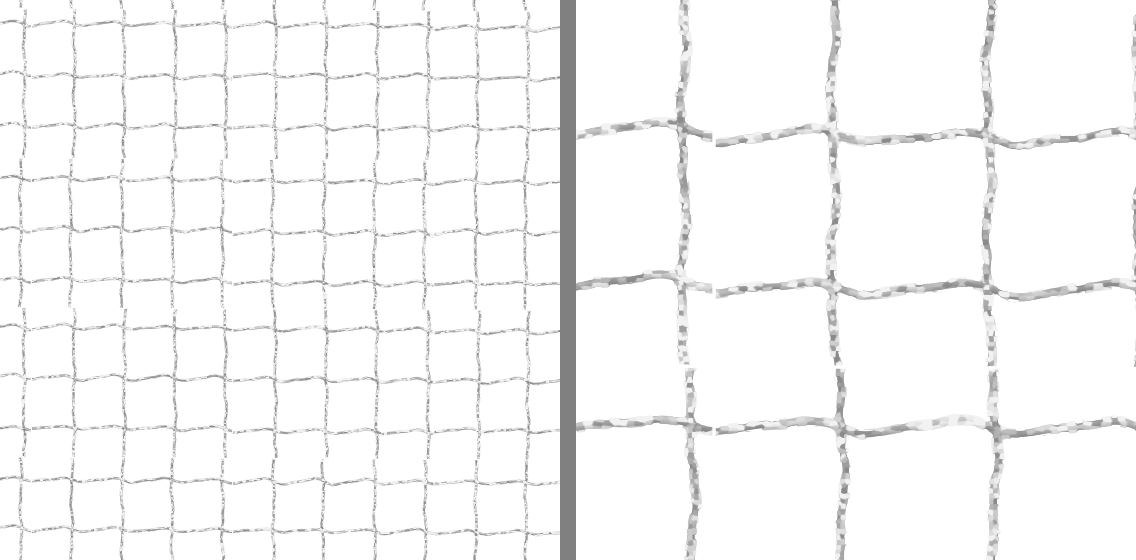
Left, the full canvas; right, a detail of the centre.
Write a WebGL 1 fragment shader that draws this pattern.

```glsl
precision highp float;

uniform vec2 u_resolution;

const vec2  FIRST_KNOT   = vec2(0.0395, 0.0425); // from the upper left
const float PITCH        = 0.0902;               // 11 meshes each way
const float ROW_DRIFT    = 0.0072;               // rows sink to the right
const float BAND_DROP    = 0.0060;               // extra drop of rows 3 to 5
const vec2  SEAM_START   = vec2(0.0560, 0.0153);
const vec2  SEAM_STEP    = vec2(0.3595, 0.2670);
const float SEAM_GAP     = 0.0010;
const float COLUMN_SHIFT = 0.0027;
const float SAG          = 0.0033;
const float COLUMN_HALF  = 0.0028;
const float ROW_HALF     = 0.0027;
const float FRAY         = 0.0022;
const float KNOT_BLEND   = 0.0035;
const float GRAIN        = 330.0;
const vec3  PAPER        = vec3(1.0);
const vec3  DARK_FIBRE   = vec3(0.54);
const vec3  PALE_FIBRE   = vec3(0.95);
const float TAU          = 6.2831853;

float hash(vec2 p) {
  vec3 q = fract(vec3(p.xyx) * 0.1031);
  q += dot(q, q.yzx + 33.33);
  return fract((q.x + q.y) * q.z);
}

// Cellular noise: each scattered fibre lends its tone to its surroundings
float fibres(vec2 p) {
  vec2 cell = floor(p);
  float tone = 0.0, total = 0.0;
  for (int y = -1; y <= 1; y++) {
    for (int x = -1; x <= 1; x++) {
      vec2 id = cell + vec2(float(x), float(y));
      vec2 site = id + 0.2 + 0.6 * vec2(hash(id + 17.0), hash(id + 71.0));
      vec2 d = p - site;
      float weight = exp(-10.0 * dot(d, d));
      tone += weight * hash(id + 5.0);
      total += weight;
    }
  }
  return tone / total;
}

float layeredSines(float t, float seed) {
  return 0.55 * sin(t * 61.0 + seed * 2.1)
       + 0.30 * sin(t * 127.0 + seed * 4.7)
       + 0.15 * sin(t * 293.0 + seed * 1.3);
}

// Section number in x, distance to the nearest seam in y
vec2 seamSection(float along, float start, float stride) {
  float s = (along - start) / stride;
  return vec2(floor(s), abs(fract(s + 0.5) - 0.5) * stride);
}

// Signed offset across the nearest upright strand, and its seam distance
vec2 columnStrand(vec2 p) {
  float column = floor((p.x - FIRST_KNOT.x) / PITCH + 0.5);
  vec2 seam = seamSection(p.y - column * 0.0005, SEAM_START.y, SEAM_STEP.y);
  float side = 1.0 - 2.0 * mod(seam.x, 2.0);
  float shift = side * COLUMN_SHIFT
              + 0.003 * (hash(vec2(column + 3.0, seam.x + 9.0)) - 0.5);
  float wiggle = 0.0026 * layeredSines(p.y, column * 0.35 + seam.x);
  return vec2(p.x - FIRST_KNOT.x - column * PITCH - shift - wiggle, seam.y);
}

// Signed offset across the nearest level strand, and its seam distance
vec2 rowStrand(vec2 p) {
  float y = p.y - FIRST_KNOT.y - p.x * ROW_DRIFT;
  float row = floor(y / PITCH + 0.5);
  vec2 seam = seamSection(p.x, SEAM_START.x, SEAM_STEP.x);
  float mesh = (p.x - FIRST_KNOT.x) / PITCH;
  float phase = TAU * fract(mesh);
  float depth = SAG * mix(0.65, 1.35, hash(vec2(floor(mesh) + 4.0, row + 8.0)));
  float wave = depth * (sin(phase) + 0.35 * sin(2.0 * phase));
  float band = BAND_DROP * step(abs(row - 4.0), 1.5);
  float shift = 0.004 * (hash(vec2(seam.x + 21.0, row + 6.0)) - 0.5);
  float wiggle = 0.0008 * layeredSines(p.x, row * 0.8);
  return vec2(y - row * PITCH - band - wave - shift - wiggle, seam.y);
}

float smoothMin(float a, float b, float k) {
  float h = max(k - abs(a - b), 0.0) / k;
  return min(a, b) - 0.25 * h * h * k;
}

void main() {
  vec2 p = gl_FragCoord.xy / u_resolution;
  p.y = 1.0 - p.y;
  float pixel = 1.0 / min(u_resolution.x, u_resolution.y);

  vec2 column = columnStrand(p);
  vec2 row = rowStrand(p);
  float columnGrain = fibres(p * GRAIN);
  float rowGrain = fibres(p * GRAIN * vec2(0.6, 1.1));

  // Frayed strands, cut at the seams and fused at the knots
  float columnDist = abs(column.x) - COLUMN_HALF - FRAY * (columnGrain - 0.5);
  float rowDist = abs(row.x) - ROW_HALF - FRAY * (rowGrain - 0.5);
  columnDist = max(columnDist, SEAM_GAP - column.y);
  rowDist = max(rowDist, SEAM_GAP - row.y);
  float dist = smoothMin(columnDist, rowDist, KNOT_BLEND);

  // Speckled twine, shaded under the level strands
  float level = smoothstep(-0.001, 0.001, columnDist - rowDist);
  float underside = smoothstep(-0.001, 0.0025, row.x);
  float tone = mix(columnGrain, rowGrain - 0.22 * underside + 0.08, level);
  tone += 0.08 * layeredSines(p.x * 0.7 + p.y * 0.4, 1.0);
  tone = clamp((tone - 0.5) * 1.25 + 0.56, 0.0, 1.0);
  vec3 twine = mix(DARK_FIBRE, PALE_FIBRE, tone);

  float cover = 1.0 - smoothstep(-0.6 * pixel, 0.6 * pixel, dist);
  gl_FragColor = vec4(mix(PAPER, twine, cover), 1.0);
}
```
